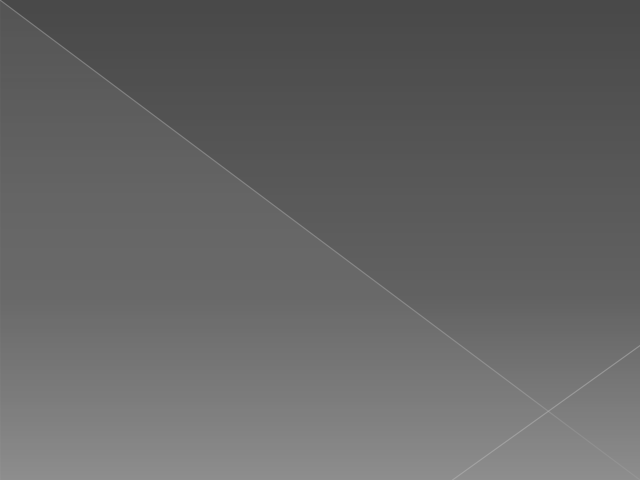
A Shadertoy shader for this background:

```glsl
// A grey vertical gradient crossed by two fine pale diagonals.
// The half plane under the long diagonal carries a faint veil of light;
// the lines are distance functions, and layered sines add soft banding.

// Signed distance to the line through a and b, positive on its left side.
float lineDistance(vec2 p, vec2 a, vec2 b) {
    vec2 dir = normalize(b - a);
    return dot(p - a, vec2(-dir.y, dir.x));
}

// Coverage of a hairline, softened over about one pixel.
float hairline(float dist, float pixel) {
    return 1.0 - smoothstep(0.0, 0.0004 + pixel, abs(dist));
}

void mainImage(out vec4 fragColor, in vec2 fragCoord) {
    vec2 uv = fragCoord / iResolution.xy;
    float aspect = iResolution.x / iResolution.y;
    vec2 p = vec2(uv.x * aspect, uv.y);
    float pixel = 1.0 / iResolution.y;

    // Gradient: slow darkening above, faster brightening near the floor
    float grey = uv.y > 0.38
        ? mix(0.384, 0.284, (uv.y - 0.38) / 0.62)
        : mix(0.555, 0.384, uv.y / 0.38);

    // Faint horizontal banding
    grey += 0.0008 * (sin(uv.y * 97.0) + sin(uv.y * 171.0 + 1.3));

    // Veil under the long diagonal, fading towards the floor
    float longLine = lineDistance(p, vec2(0.0, 1.0), vec2(aspect, 0.0));
    float veil = 1.0 - smoothstep(-0.7 * pixel, 0.7 * pixel, longLine);
    grey += veil * 0.045 * smoothstep(0.0, 0.65, uv.y);

    // Fine diagonals and the faint left border
    float shortLine = lineDistance(p, vec2(0.707 * aspect, 0.0), vec2(aspect, 0.28));
    float longStrength = mix(0.5, 0.28, smoothstep(0.8, 0.92, uv.x));
    grey = mix(grey, 0.66, longStrength * hairline(longLine, pixel));
    grey = mix(grey, 0.72, 0.5 * hairline(shortLine, pixel));
    grey += 0.02 * hairline(p.x, pixel);

    fragColor = vec4(vec3(grey), 1.0);
}
```
